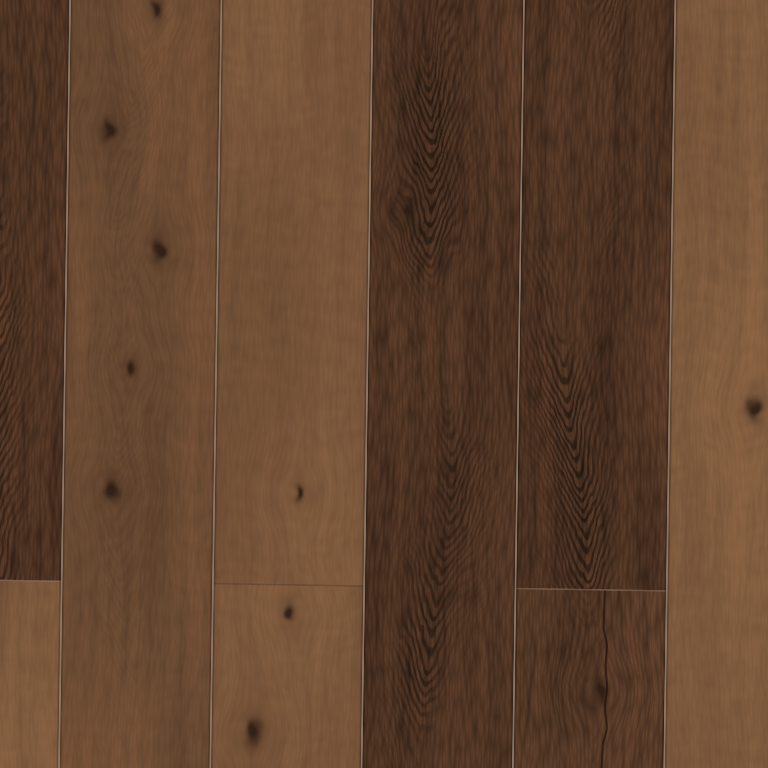
Write a three.js fragment shader that draws this texture.

```glsl
// Brown oak floor: upright planks with pale seams, arched grain, pores and knots.
#define PLANK_WIDTH 0.197
#define FIRST_SEAM 0.0768
#define SEAM_LEAN 0.0145
#define SEAM_HALF 0.0011
#define JOINT_HEIGHT 0.2445
#define ARCH_RATE 52.0
#define KNOT_SIZE vec2(0.0085, 0.0150)
#define DARK_OAK vec3(0.290, 0.188, 0.128)
#define LIGHT_OAK vec3(0.500, 0.358, 0.242)
#define KNOT_BROWN vec3(0.170, 0.105, 0.070)
#define SEAM_COLOUR vec3(0.580, 0.490, 0.420)

varying vec2 vUv;

float hash(vec2 p) {
  return fract(sin(dot(p, vec2(127.1, 311.7))) * 43758.5);
}

float noise(vec2 p) {
  vec2 i = floor(p), f = fract(p);
  f = f * f * (3.0 - 2.0 * f);
  return mix(mix(hash(i), hash(i + vec2(1.0, 0.0)), f.x),
             mix(hash(i + vec2(0.0, 1.0)), hash(i + 1.0), f.x), f.y);
}

// Distance to the nearest jittered cell point
float cellular(vec2 p) {
  vec2 i = floor(p), f = fract(p);
  float nearest = 2.0;
  for (int y = -1; y <= 1; y++) {
    for (int x = -1; x <= 1; x++) {
      vec2 cell = vec2(float(x), float(y));
      vec2 point = vec2(hash(i + cell), hash(i + cell + 57.3));
      nearest = min(nearest, length(cell + point - f));
    }
  }
  return nearest;
}

// 0 is dark oak, 1 is light oak
float plankTone(float col, float lower) {
  if (col < 0.5) return mix(0.03, 0.90, lower);
  if (col < 1.5) return 0.60;
  if (col < 2.5) return mix(0.84, 0.88, lower);
  if (col < 4.5) return mix(0.07, 0.20, lower * step(3.5, col));
  return 0.98;
}

// Nested arches that climb along a wandering heart line
float arches(float across, float y, float col) {
  float heart = 0.43 + 0.10 * sin(5.0 * y + 2.0 * col) + 0.04 * sin(13.0 * y + col);
  float u = (across - heart) * PLANK_WIDTH;
  float warp = 2.0 * noise(vec2(u * 45.0, y * 16.0) + col * 9.0)
             + 0.5 * noise(vec2(u * 170.0, y * 60.0));
  float phase = y * ARCH_RATE - sqrt(u * u * 19000.0 + 0.4) + warp;
  float ring = smoothstep(0.25, 0.95, 0.5 + 0.5 * sin(6.2832 * phase));
  float patches = smoothstep(0.15, 0.60, noise(vec2(across * 3.0, y * 5.0) + col * 3.7));
  return ring * patches * exp(-u * u / 0.0016);
}

void main() {
  vec2 p = vUv;

  // Plank layout: even columns have an end joint
  float s = (p.x - FIRST_SEAM - SEAM_LEAN * p.y) / PLANK_WIDTH + 1.0;
  float col = floor(s), across = fract(s);
  float jointed = 1.0 - step(0.5, mod(col, 2.0));
  float jointOffset = p.y - JOINT_HEIGHT + 0.016 * p.x;
  float lower = jointed * (1.0 - smoothstep(-0.0008, 0.0008, jointOffset));
  float tone = plankTone(col, lower);
  float darkness = 1.0 - smoothstep(0.15, 0.70, tone);
  vec2 seed = vec2(col * 17.3, col * 5.1 + step(0.5, lower) * 31.0);

  // Knots: dark cores with soft halos that bend the grain
  vec2 grain = vec2(across * PLANK_WIDTH, p.y);
  float core = 0.0, halo = 0.0;
  float knotCount = col < 0.5 ? 0.0 : max(1.0, 7.0 - 2.0 * col);
  for (int k = 0; k < 5; k++) {
    float n = float(k);
    if (n >= knotCount) break;
    vec2 centre = vec2(0.46 + 0.20 * sin(4.2 * col - 1.6 + 2.3 * n),
                       fract(0.73 + 0.37 * (col - 3.0) - 0.157 * n));
    vec2 d = vec2((across - centre.x) * PLANK_WIDTH, p.y - centre.y);
    float size = 0.65 + 0.60 * hash(vec2(n, col));
    vec2 ragged = d + 0.010 * (vec2(noise(p * 70.0), noise(p * 70.0 + 40.0)) - 0.5);
    float r = length(ragged / (KNOT_SIZE * size));
    core += exp(-r * r * 1.4);
    halo += exp(-r * 0.75);
    grain.x -= d.x * 0.75 * exp(-dot(d, d) / 0.0022);
  }

  // Long fibres, fine pores and faint cross ripples
  grain.x += 0.004 * sin(7.0 * p.y + col * 2.4) + 0.002 * sin(19.0 * p.y + col);
  float broad = noise(grain * vec2(16.0, 3.0) + seed) - 0.5;
  float streak = noise(grain * vec2(95.0, 5.0) + seed) - 0.5;
  float pores = cellular(grain * vec2(240.0, 30.0) + seed) - 0.45;
  float ripple = noise(vec2(across * 9.0, p.y * 110.0 + 5.0 * broad) + seed) - 0.5;
  float shade = 1.0 + 0.16 * broad + mix(0.09, 0.22, darkness) * streak
              - mix(0.09, 0.38, darkness) * pores + 0.045 * ripple * (1.0 - darkness);
  vec3 colour = mix(DARK_OAK, LIGHT_OAK, tone) * shade;
  colour *= 1.0 - 0.40 * darkness * (1.0 - 0.8 * lower) * arches(across, p.y, col);

  // Knot colour, and a split in the dark short board
  colour = mix(colour, KNOT_BROWN, clamp(0.80 * core + 0.28 * halo, 0.0, 0.88));
  float splitX = 0.60 + 0.035 * (noise(vec2(p.y * 38.0, 2.0)) - 0.5);
  float split = 1.0 - smoothstep(0.0004, 0.0022, abs(across - splitX) * PLANK_WIDTH);
  colour = mix(colour, KNOT_BROWN * 0.7, 0.75 * split * lower * darkness);

  // End joints, seam shadow and pale seam
  float joint = jointed * (1.0 - smoothstep(0.0004, 0.0016, abs(jointOffset)));
  float upperTone = plankTone(col, 0.0);
  colour = mix(colour, mix(SEAM_COLOUR, DARK_OAK, upperTone), joint * 0.50);
  float edge = min(across, 1.0 - across) * PLANK_WIDTH;
  colour *= 1.0 - 0.28 * (1.0 - smoothstep(0.001, 0.0045, edge));
  float seam = 1.0 - smoothstep(SEAM_HALF - 0.0006, SEAM_HALF + 0.0006, edge);
  colour = mix(colour, SEAM_COLOUR, seam * 0.90);

  gl_FragColor = vec4(colour, 1.0);
}
```
